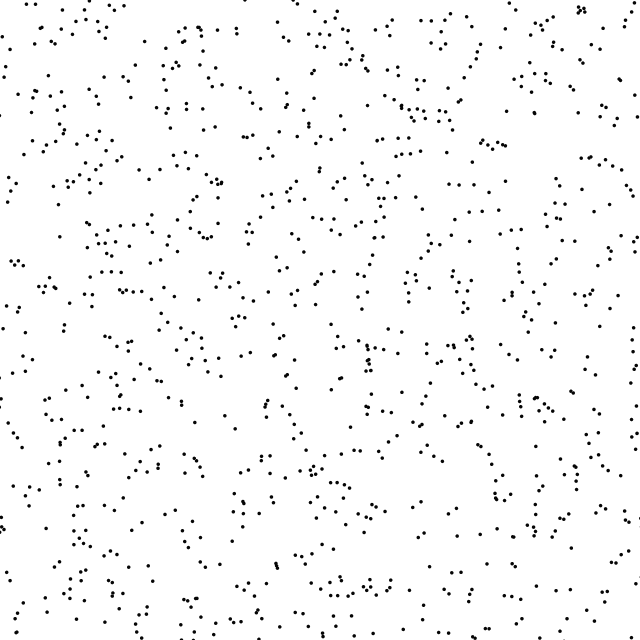
Write a WebGL 1 fragment shader that draws this pattern.

```glsl
precision highp float;
// Small black dots scattered in loose, irregular clusters on white.

uniform vec2 u_resolution;

#define CELLS 22.0         // cluster cells along the canvas height
#define SLOTS 4            // most dots in one cluster
#define KEEP 0.52          // chance that a slot holds a dot
#define SPREAD 0.021       // cluster radius, in canvas heights
#define DOT_RADIUS 0.0027  // in canvas heights
#define INK vec3(0.02)
#define PAPER vec3(1.0)

vec3 hash3(vec3 p) {
  p = fract(p * vec3(0.1031, 0.1030, 0.0973));
  p += dot(p, p.yxz + 33.33);
  return fract((p.xxy + p.yxx) * p.zyx);
}

// Offset spread evenly over the unit disk.
vec2 diskPoint(vec2 h) {
  float angle = 6.28319 * h.x;
  return sqrt(h.y) * vec2(cos(angle), sin(angle));
}

// Distance from p to the centre of the nearest dot.
float nearestDot(vec2 p) {
  vec2 home = floor(p * CELLS);
  float nearest = 1.0;
  for (int y = -1; y <= 1; y++) {
    for (int x = -1; x <= 1; x++) {
      vec2 cell = home + vec2(float(x), float(y));
      vec2 seed = cell + 57.0;
      vec2 cluster = (cell + hash3(vec3(seed, 7.0)).xy) / CELLS;
      for (int i = 0; i < SLOTS; i++) {
        vec3 h = hash3(vec3(seed, 19.0 + 13.0 * float(i)));
        vec2 center = cluster + SPREAD * diskPoint(h.xy);
        if (h.z < KEEP) nearest = min(nearest, distance(p, center));
      }
    }
  }
  return nearest;
}

void main() {
  float pixel = 1.0 / u_resolution.y;
  vec2 p = gl_FragCoord.xy * pixel;

  // One-pixel antialiased rim
  float coverage = clamp(0.5 + (DOT_RADIUS - nearestDot(p)) / pixel, 0.0, 1.0);
  gl_FragColor = vec4(mix(PAPER, INK, coverage), 1.0);
}
```
